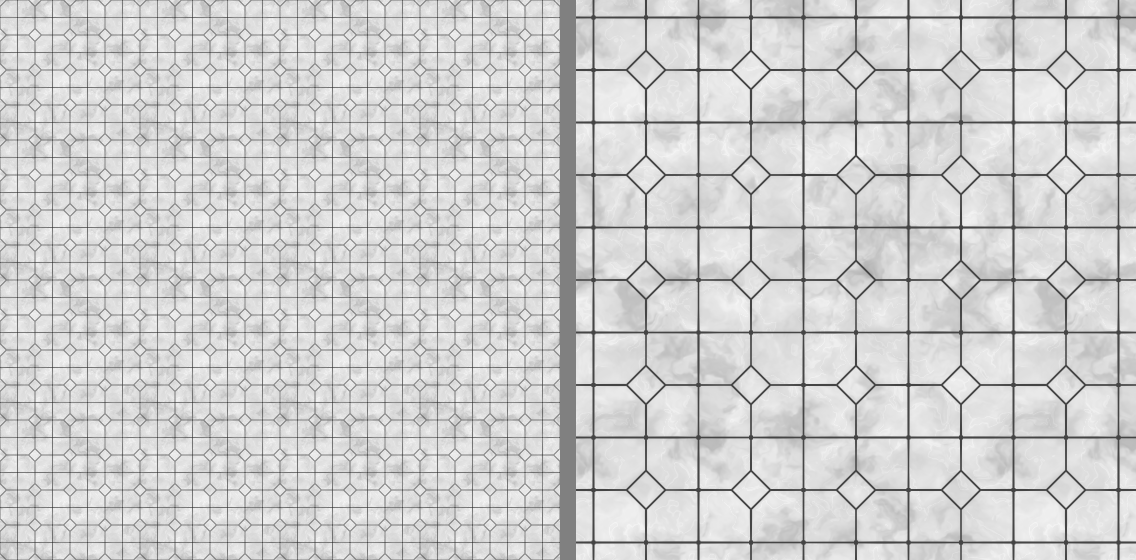
Left, the full canvas; right, a detail of the centre.
Write a WebGL 2 fragment shader that draws this pattern.

```glsl
#version 300 es
precision highp float;
// Pale marble floor: a 32 x 32 grid of square tiles with a diamond inset at every
// second crossing. Grout comes from distance functions, and the marble from
// wrapped value noise that repeats four times across and down.
uniform vec2 u_resolution;
out vec4 fragColor;

float hash(vec2 p) {
  return fract(sin(dot(p, vec2(127.1, 311.7))) * 43758.545);
}

// Value noise on a lattice that wraps after "period" cells
float noise(vec2 p, float period) {
  vec2 i = floor(p), f = fract(p);
  f = f * f * (3.0 - 2.0 * f);
  vec2 a = mod(i, period), b = mod(i + 1.0, period);
  return mix(mix(hash(a), hash(vec2(b.x, a.y)), f.x),
             mix(hash(vec2(a.x, b.y)), hash(b), f.x), f.y);
}

// Fractal noise over the unit square; a whole "period" keeps it seamless
float fbm(vec2 p, float period) {
  float sum = 0.0, amp = 0.5;
  for (int i = 0; i < 4; i++) {
    sum += amp * noise(p * period + float(i) * 3.7, period);
    period *= 2.0;
    amp *= 0.62;
  }
  return sum / 1.121;
}

// Grey level of the marble; m spans one repeat
float marble(vec2 m) {
  vec2 warp = vec2(fbm(m + 0.31, 12.0), fbm(m + 0.77, 12.0)) - 0.5;
  float mottle = fbm(m + 0.08 * warp, 16.0);
  float cloud = fbm(m + 0.53 + 0.12 * warp, 11.0);
  float grey = 0.884 + 0.16 * (mottle - 0.5);
  grey -= 0.12 * smoothstep(0.5, 0.8, cloud);
  grey += 0.03 * smoothstep(0.03, 0.0, abs(cloud - 0.45));

  // Darker smoky stains, broken up by the mottling
  vec2 stains[3] = vec2[3](vec2(0.42, 0.65), vec2(0.86, 0.06), vec2(0.1, 0.25));
  for (int i = 0; i < 3; i++) {
    vec2 d = fract(m - stains[i] + 0.5) - 0.5 + 0.2 * warp;
    grey -= 0.13 * exp(-dot(d, d) * 260.0) * smoothstep(0.35, 0.6, mottle);
  }
  return min(grey, 0.95);
}

// Share of a pixel covered by a line, correct below one pixel too
float lineCover(float d, float halfWidth, float pixel) {
  return clamp((d + halfWidth) / pixel + 0.5, 0.0, 1.0)
       - clamp((d - halfWidth) / pixel + 0.5, 0.0, 1.0);
}

void main() {
  vec2 uv = gl_FragCoord.xy / u_resolution;
  vec2 q = uv * 16.0;                                // one diamond per unit
  float pixel = 16.0 / min(u_resolution.x, u_resolution.y);

  // Distances to the grid lines, the diamond and the plain crossings
  vec2 grid = abs(fract(q * 2.0 + 0.5) - 0.5) * 0.5;
  vec2 corner = abs(fract(q + 0.5) - 0.5);
  float diamond = (corner.x + corner.y - 0.185) * 0.7071;
  float outside = clamp(diamond / pixel + 0.5, 0.0, 1.0);

  // Marble with a slight change of tone from tile to tile
  float tone = 0.012 * (hash(mod(floor(q * 2.0), 8.0) + 0.5) - 0.5);
  float grey = marble(fract(uv * 4.0)) + mix(0.004, tone, outside);

  // Soft shade along the tile edges
  float edge = diamond < 0.0 ? -diamond : min(min(grid.x, grid.y), diamond);
  grey -= 0.025 * smoothstep(0.05, 0.0, edge);

  // Grout lines of slightly uneven weight, with a dot at each plain crossing
  float halfWidth = 0.0088 * (0.8 + 0.4 * noise(uv * 64.0, 16.0));
  float vertical = lineCover(grid.x, halfWidth, pixel);
  float horizontal = lineCover(grid.y, halfWidth, pixel);
  float grout = (1.0 - (1.0 - vertical) * (1.0 - horizontal)) * outside;
  float dotCover = clamp((0.024 - length(grid)) / pixel + 0.5, 0.0, 1.0);
  grout = max(grout, dotCover * outside);
  grout = max(grout, lineCover(diamond, 0.0085, pixel));

  vec3 groutColor = vec3(0.27);
  fragColor = vec4(mix(vec3(grey), groutColor, grout), 1.0);
}
```
